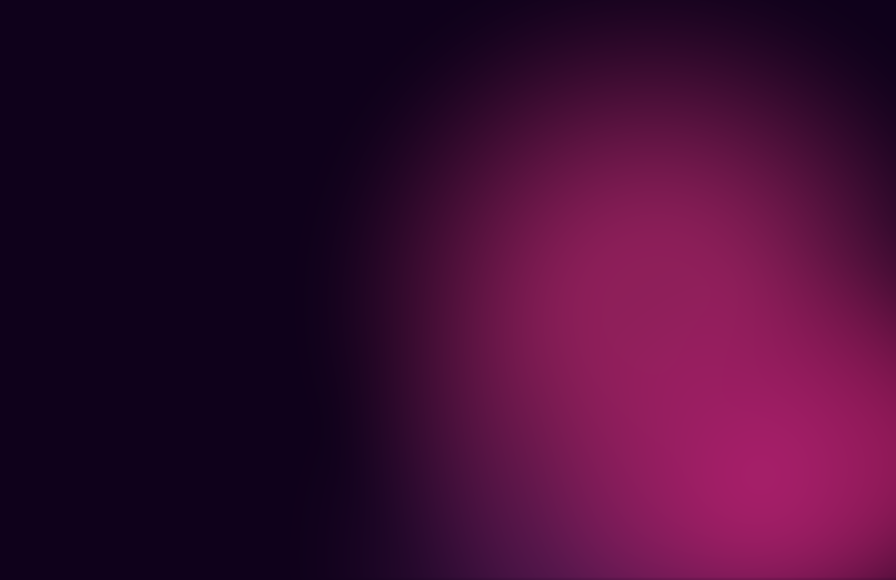
Give the GLSL for this background, as a WebGL 2 fragment shader.

```glsl
#version 300 es
precision highp float;
// Soft magenta light glowing out of a near-black violet field.
// Four blurred ellipses (violet, rose, crimson, magenta) are layered
// in turn over the flat ground, with a faint dark rim along the bottom.

uniform vec2 u_resolution;
out vec4 fragColor;

const vec3 NIGHT   = vec3(0.060, 0.005, 0.105);
const vec3 VIOLET  = vec3(0.300, 0.085, 0.295);
const vec3 ROSE    = vec3(0.555, 0.120, 0.350);
const vec3 CRIMSON = vec3(0.500, 0.080, 0.295);
const vec3 MAGENTA = vec3(0.645, 0.120, 0.408);

// Distance to a centre, squeezed by a factor across the falling diagonal.
float diagonalDistance(vec2 p, vec2 centre, float squeeze) {
    vec2 d = p - centre;
    vec2 turned = vec2(d.x + d.y, d.x - d.y) * inversesqrt(2.0);
    return length(turned * vec2(squeeze, 1.0));
}

// Coverage of a blurred disc: full inside the core, zero past the reach.
float glow(float dist, float core, float reach) {
    return 1.0 - smoothstep(core, reach, dist);
}

void main() {
    // Canvas height is one unit; x runs from zero to the aspect ratio.
    vec2 p = gl_FragCoord.xy / u_resolution.y;
    p.x *= 1.542 * u_resolution.y / u_resolution.x;

    // Glows, from the lowest layer to the brightest.
    vec3 color = NIGHT;
    color = mix(color, VIOLET, glow(diagonalDistance(p, vec2(1.05, 0.04), 1.0), 0.00, 0.57));
    color = mix(color, ROSE, glow(diagonalDistance(p, vec2(1.135, 0.46), 1.03), 0.08, 0.65));
    color = mix(color, CRIMSON, glow(diagonalDistance(p, vec2(1.52, 0.22), 1.0), 0.00, 0.42));
    color = mix(color, MAGENTA, glow(diagonalDistance(p, vec2(1.31, 0.18), 1.0), 0.00, 0.42));

    // Faint dark rim on the lower edge.
    color = mix(color, NIGHT, 0.15 * (1.0 - smoothstep(0.001, 0.006, p.y)));

    fragColor = vec4(color, 1.0);
}
```
